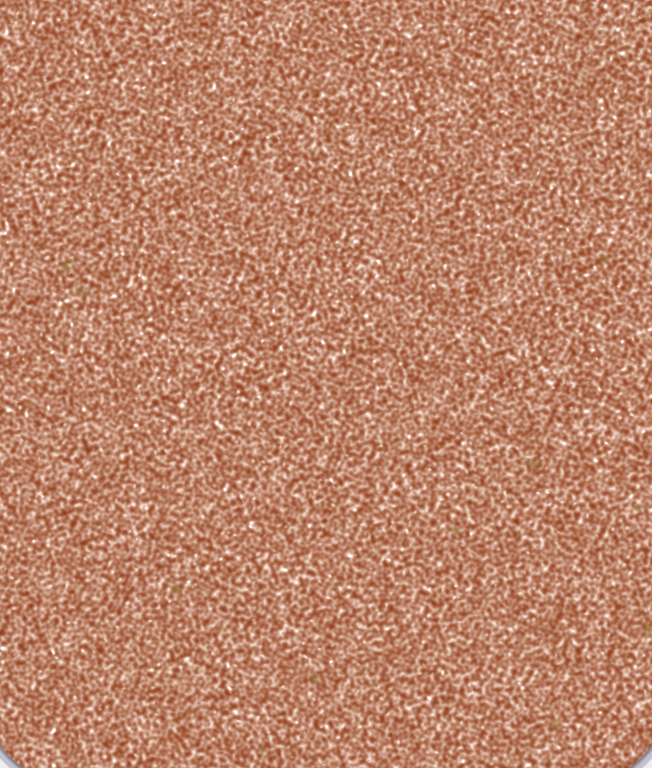
Give the GLSL for this texture, as a WebGL 2 fragment shader.

```glsl
#version 300 es
precision highp float;
// Pressed copper powder: fine shimmering grain with pale glints, a few olive
// flecks, and a metal rim at the lower corners. Rotated gradient noise layers
// give a brightness level, which a quadratic ramp turns into colour.

uniform vec2 u_resolution;
out vec4 fragColor;

// Colour ramp: MEAN + SPREAD * level + SKEW * level^2
const vec3 MEAN   = vec3(0.732, 0.505, 0.400);
const vec3 SPREAD = vec3(0.0685, 0.109, 0.123);
const vec3 SKEW   = vec3(0.0071, 0.0092, 0.0115);
const vec3 OLIVE  = vec3(0.56, 0.48, 0.24);
const vec3 RIM_DARK  = vec3(0.50, 0.47, 0.50);
const vec3 RIM_LIGHT = vec3(0.76, 0.76, 0.81);
const vec3 OUTSIDE   = vec3(0.93, 0.93, 0.95);

// Layer frequencies, in cells per canvas height, and their weights
const float FINE_CELLS = 160.0, FINE_WEIGHT = 0.78;
const float GRAIN_CELLS = 112.0, GRAIN_WEIGHT = 0.62;
const float PATCH_CELLS = 26.0, PATCH_WEIGHT = 0.20;
const float NOISE_DEVIATION = 0.216;

// Scattered marks: cells per height, chance per cell, radius in cells
const float GLINT_CELLS = 76.0, GLINT_CHANCE = 0.24, GLINT_RADIUS = 0.30;
const float GLINT_GAIN = 1.7;
const float FLECK_CELLS = 11.0, FLECK_CHANCE = 0.12, FLECK_RADIUS = 0.11;
const float FLECK_OPACITY = 0.45;

// Corner arc and rim, in canvas heights
const float CORNER_CENTRE = 0.12, CORNER_RADIUS = 0.15, RIM_WIDTH = 0.011;

// Two independent values in 0..1 per integer cell
vec2 hash2(vec2 cell, uint seed) {
    uvec2 v = uvec2(ivec2(cell)) + uvec2(seed * 7919u, seed * 104729u);
    v = v * 1664525u + 1013904223u;
    v.x += v.y * 1664525u;
    v.y += v.x * 1664525u;
    v ^= v >> 16u;
    v.x += v.y * 1664525u;
    v.y += v.x * 1664525u;
    v ^= v >> 16u;
    return vec2(v >> 8u) / 16777216.0;
}

float cornerSlope(vec2 cell, vec2 offset, uint seed) {
    float angle = 6.28318 * hash2(cell, seed).x;
    return dot(vec2(cos(angle), sin(angle)), offset);
}

float gradientNoise(vec2 p, uint seed) {
    vec2 i = floor(p), f = p - i;
    vec2 u = f * f * f * (f * (f * 6.0 - 15.0) + 10.0);
    vec2 x = vec2(1.0, 0.0), y = vec2(0.0, 1.0);
    float low = mix(cornerSlope(i, f, seed), cornerSlope(i + x, f - x, seed), u.x);
    float high = mix(cornerSlope(i + y, f - y, seed),
                     cornerSlope(i + 1.0, f - 1.0, seed), u.x);
    return mix(low, high, u.y);
}

vec2 rotate(vec2 p, float angle) {
    float c = cos(angle), s = sin(angle);
    return vec2(c * p.x - s * p.y, s * p.x + c * p.y);
}

// Soft dots jittered over a grid; only some cells hold one
float scatter(vec2 p, float chance, float radius, uint seed) {
    vec2 home = floor(p);
    float cover = 0.0;
    for (int y = -1; y <= 1; y++) {
        for (int x = -1; x <= 1; x++) {
            vec2 cell = home + vec2(x, y);
            vec2 traits = hash2(cell, seed + 1u);
            if (traits.x > chance) continue;
            vec2 d = rotate(p - cell - hash2(cell, seed), 6.28318 * traits.y);
            float size = radius * mix(0.7, 1.2, traits.x / chance);
            float dist = length(d * vec2(0.8, 1.2));
            cover = max(cover, 1.0 - smoothstep(0.2 * size, size, dist));
        }
    }
    return cover;
}

void main() {
    float pixel = 1.0 / u_resolution.y;
    vec2 p = gl_FragCoord.xy * pixel;
    float width = u_resolution.x * pixel;

    // Grain level with unit deviation; rotations hide the lattices
    float level = FINE_WEIGHT * gradientNoise(rotate(p, 0.47) * FINE_CELLS, 1u)
                + GRAIN_WEIGHT * gradientNoise(rotate(p, 1.13) * GRAIN_CELLS, 2u)
                + PATCH_WEIGHT * gradientNoise(rotate(p, 0.80) * PATCH_CELLS, 3u);
    level /= NOISE_DEVIATION * length(vec3(FINE_WEIGHT, GRAIN_WEIGHT, PATCH_WEIGHT));
    level += GLINT_GAIN * scatter(p * GLINT_CELLS, GLINT_CHANCE, GLINT_RADIUS, 5u);
    vec3 colour = MEAN + SPREAD * level + SKEW * level * level;

    // Olive flecks keep some of the grain beneath
    float fleck = scatter(p * FLECK_CELLS, FLECK_CHANCE, FLECK_RADIUS, 9u);
    colour = mix(colour, OLIVE, FLECK_OPACITY * fleck);

    // Rim arc, mirrored to both lower corners
    vec2 corner = vec2(min(p.x, width - p.x), p.y);
    float edge = length(max(CORNER_CENTRE - corner, 0.0)) - CORNER_RADIUS;
    vec3 rim = mix(RIM_DARK, RIM_LIGHT, smoothstep(0.0, 0.6 * RIM_WIDTH, edge));
    rim = mix(rim, OUTSIDE, smoothstep(-pixel, pixel, edge - RIM_WIDTH));
    colour = mix(colour, rim, smoothstep(-pixel, pixel, edge));

    fragColor = vec4(clamp(colour, 0.0, 1.0), 1.0);
}
```
